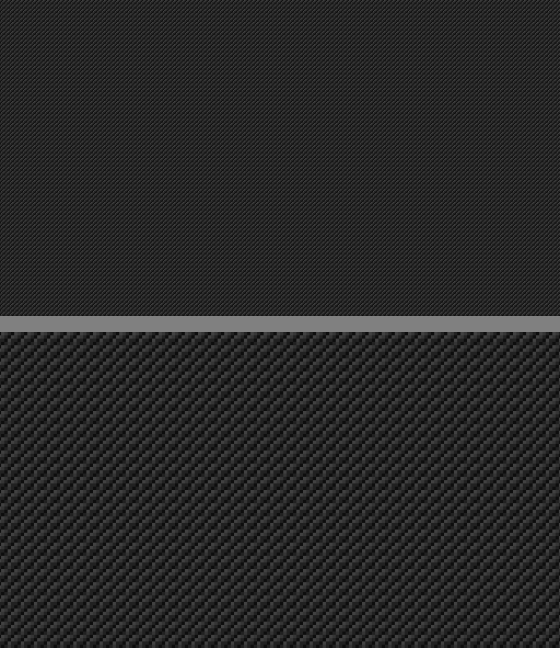
Top: the whole. Bottom: its middle third, enlarged.
Reproduce this texture procedurally as a Shadertoy shader.

```glsl
// Dark carbon-fibre twill: stepped grey strands climbing to the right between black grooves.

const vec2 REPEATS = vec2(128.0, 72.0);      // weave tiles across and down
const float THREADS = 4.0;                   // threads per tile, both ways
const float HIGHLIGHT_GAP_COLUMN = 0.0;      // thread that interrupts the lit strand
const float SHEEN_GAP_COLUMN = 2.0;          // thread that interrupts the strand beside it

const vec3 HIGHLIGHT = vec3(0.254);
const vec3 SHEEN     = vec3(0.206);
const vec3 FIBRE     = vec3(0.13);
const vec3 GROOVE    = vec3(0.05);

// One where two whole-numbered values agree, otherwise zero.
float same(float a, float b) {
    return 1.0 - step(0.5, abs(a - b));
}

// Colour of one thread crossing; diagonals follow x - y and wrap in each tile.
vec3 crossingColor(vec2 crossing) {
    float column = mod(crossing.x, THREADS);
    float diagonal = mod(crossing.x - crossing.y, THREADS);

    // The two light strands are broken half a tile apart
    float lit = same(diagonal, 0.0) * (1.0 - same(column, HIGHLIGHT_GAP_COLUMN));
    float soft = same(diagonal, 1.0) * (1.0 - same(column, SHEEN_GAP_COLUMN));

    vec3 color = mix(FIBRE, GROOVE, same(diagonal, THREADS - 1.0));
    color = mix(color, SHEEN, soft);
    return mix(color, HIGHLIGHT, lit);
}

// Blend neighbouring crossings over the footprint of one pixel.
vec3 weave(vec2 position, vec2 footprint) {
    vec2 centered = position - 0.5;
    vec2 cell = floor(centered);
    vec2 blend = clamp((fract(centered) - 0.5) / footprint + 0.5, 0.0, 1.0);

    vec3 lower = mix(crossingColor(cell),
                     crossingColor(cell + vec2(1.0, 0.0)), blend.x);
    vec3 upper = mix(crossingColor(cell + vec2(0.0, 1.0)),
                     crossingColor(cell + vec2(1.0, 1.0)), blend.x);
    return mix(lower, upper, blend.y);
}

void mainImage(out vec4 fragColor, in vec2 fragCoord) {
    vec2 threadCount = REPEATS * THREADS;
    vec2 position = fragCoord / iResolution.xy * threadCount;
    vec2 footprint = min(threadCount / iResolution.xy, vec2(1.0));
    fragColor = vec4(weave(position, footprint), 1.0);
}
```
